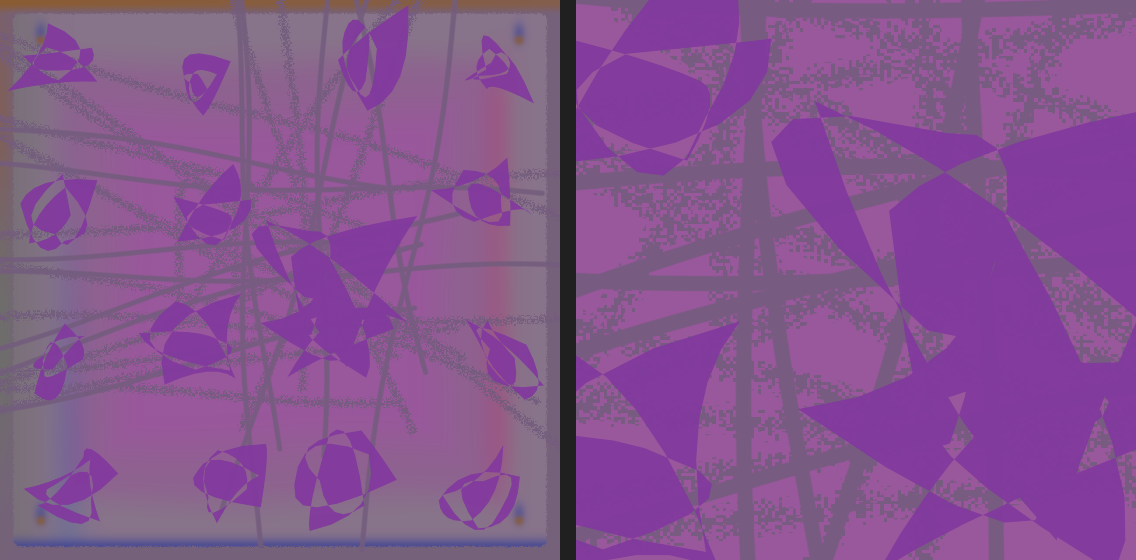
Left, the full canvas; right, a detail of the centre.
Reproduce this background procedurally as a Shadertoy shader.

```glsl
// A framed pink panel crossed by grainy grey strokes, under violet cut-out flowers.
// Flowers are closed loops of quadratic curves, filled by the even-odd rule;
// strokes are bent segments whose edges are roughened by a fine hash.
#define GRID 4.0           // flowers per side
#define KNOTS 8            // cusps per flower
#define STEPS 6            // chords per curve
#define STROKES 30
#define STROKE_WIDTH 0.0045
#define ROUGHNESS 0.014
#define GRAIN 480.0        // grains across the canvas
#define PANEL_HALF 0.476
#define BIG_FLOWER 0.21
#define FLOWER_ALPHA 0.92

const vec3 PINK   = vec3(.60, .34, .61);
const vec3 MAUVE  = vec3(.555, .385, .56);
const vec3 LILAC  = vec3(.53, .45, .54);
const vec3 FRAME  = vec3(.46, .38, .48);
const vec3 OCHRE  = vec3(.54, .36, .20);
const vec3 MOSS   = vec3(.43, .43, .42);
const vec3 BLUE   = vec3(.27, .28, .58);
const vec3 SLATE  = vec3(.45, .36, .49);
const vec3 VIOLET = vec3(.51, .22, .62);

vec2 hash2(vec2 p) {
    vec3 q = fract(p.xyx * vec3(.1031, .1030, .0973));
    q += dot(q, q.yzx + 33.33);
    return fract((q.xx + q.yz) * q.zy);
}

float segment(vec2 p, vec2 a, vec2 b) {
    vec2 e = b - a, w = p - a;
    return length(w - e * clamp(dot(w, e) / dot(e, e), 0., 1.));
}

// Soft bump of the given width around zero
float bump(float x, float width) { return exp(-x * x / (width * width)); }

// Point of a flower outline, turning by the golden angle at each step
vec2 knot(float id, float k) {
    vec2 h = hash2(vec2(id * 7.3 + 3., k * 5.1 + 1.));
    float angle = 2.4 * k + 1.5 * h.x + id;
    return mix(.12, 1., h.y) * vec2(cos(angle), sin(angle));
}

// Signed distance to a self-crossing outline of unit size
float flower(vec2 p, float id) {
    float d = 1e5, side = 1.;
    for (int k = 0; k < KNOTS; k++) {
        vec2 a = knot(id, float(k)), b = knot(id, float((k + 1) % KNOTS));
        vec2 c = 1.2 * knot(id, float(k) + .5), u = a;
        for (int j = 1; j <= STEPS; j++) {
            float t = float(j) / float(STEPS);
            vec2 v = mix(mix(a, c, t), mix(c, b, t), t);
            d = min(d, segment(p, u, v));
            if ((u.y > p.y) != (v.y > p.y) &&
                p.x < u.x + (v.x - u.x) * (p.y - u.y) / (v.y - u.y)) side = -side;
            u = v;
        }
    }
    return side * d;
}

// Coverage of all flowers: a jittered grid with one large flower near the middle
float flowers(vec2 p, float px) {
    float cover = 0.;
    for (float i = 0.; i < GRID * GRID; i++) {
        vec2 cell = vec2(mod(i, GRID), floor(i / GRID));
        vec2 h = hash2(vec2(i + 2., 9.));
        bool big = cell == vec2(2.);
        vec2 center = big ? vec2(.56, .53) : .12 + .255 * cell + .07 * (h - .5);
        float size = big ? BIG_FLOWER : mix(.075, .135, h.y);
        vec2 q = (p - center) / size;
        if (dot(q, q) < 1.5) {
            float d = flower(q, i + 1.) * size;
            cover = max(cover, 1. - smoothstep(-.6 * px, .6 * px, d));
        }
    }
    return cover;
}

// Coverage of the strokes: a falling fan, some uprights and one arch
float strokes(vec2 p, float grain, float px) {
    vec2 arch = p - vec2(.37, .645);
    float d = abs(length(vec2(arch.x, max(arch.y, 0.))) - .05);
    d = max(d, -arch.y - .18) + (grain - .5) * ROUGHNESS;
    float cover = 1. - smoothstep(-px, px, d - STROKE_WIDTH);
    for (float i = 0.; i < float(STROKES); i++) {
        vec2 h = hash2(vec2(i, 21.)), g = hash2(vec2(i, 47.));
        vec2 a = vec2(-.05, mix(.25, 1.02, h.x)), b = vec2(1.05, mix(.12, .72, h.y));
        if (mod(i, 3.) > 1.5) {
            a = vec2(mix(.28, .85, h.x), 1.05);
            b = vec2(mix(.2, .85, h.y), mix(-.1, .3, g.y));
        }
        b = mix(a, b, .65 + .35 * g.x);
        vec2 q = p + .012 * sin(p.yx * 7. + i * 2.3);
        float rough = step(.35, g.y) * ROUGHNESS;
        d = segment(q, a, b) + (grain - .5) * rough;
        cover = max(cover, 1. - smoothstep(-px, px, d - STROKE_WIDTH));
    }
    return cover;
}

// Panel, coloured frame and four corner studs
vec3 ground(vec2 p, float grain, float px) {
    vec2 c = abs(p - .5);
    float m = max(c.x, c.y) + .008 * sin(p.x * 9. + 2. * sin(p.y * 6.));
    vec3 col = mix(PINK, MAUVE, smoothstep(.23, .36, m));
    col = mix(col, LILAC, smoothstep(.35, .43, m));
    col += vec3(-.07, -.01, .03) * bump(p.x - .12, .035) * smoothstep(.95, .1, p.y);
    col += vec3(.05, -.06, -.03) * bump(p.x - .89, .03) * smoothstep(.46, .3, c.y);
    col = mix(col, MOSS, .5 * bump(p.x - .03, .05));
    col = mix(col, BLUE, .9 * bump(p.y - .022, .016));
    vec2 stud = vec2(c.x - .427, p.y - (p.y > .5 ? .928 : .07));
    col = mix(col, BLUE, .6 * bump(length(stud * vec2(1., .6) - vec2(0., .008)), .011));
    col = mix(col, OCHRE, .8 * bump(length(stud), .008));
    vec3 rim = mix(FRAME, MOSS, bump(p.x, .03) * bump(p.y - .4, .25));
    rim = mix(rim, OCHRE, .45 * bump(p.x, .025) * bump(p.y - .8, .2));
    rim = mix(rim, OCHRE, smoothstep(.972, .995, p.y) * mix(1., .65, p.x));
    vec2 edge = c - PANEL_HALF + .012;
    float outside = length(max(edge, 0.)) - .012 + (grain - .5) * .004;
    return mix(col, rim, smoothstep(-px, px, outside));
}

void mainImage(out vec4 fragColor, in vec2 fragCoord) {
    vec2 p = fragCoord / iResolution.xy;
    float px = 1. / iResolution.y;
    float grain = hash2(floor(p * GRAIN)).x;
    vec3 col = ground(p, grain, px);
    col = mix(col, SLATE, .88 * strokes(p, grain, px));
    col = mix(col, VIOLET, FLOWER_ALPHA * flowers(p, px));
    fragColor = vec4(col, 1.);
}
```
